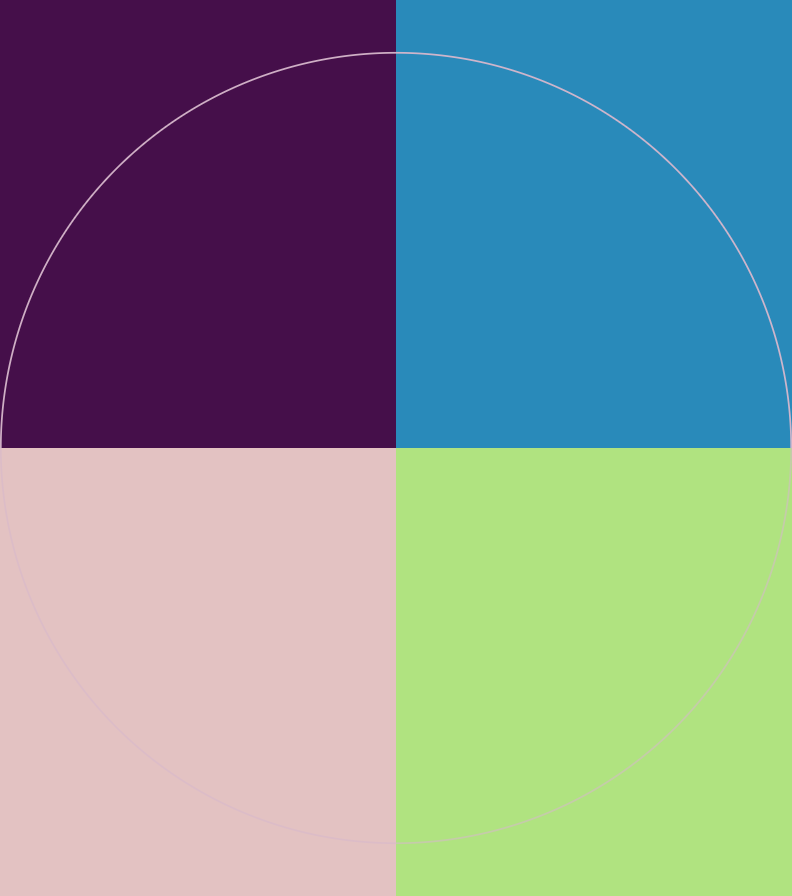
Give the GLSL for this background, as a Shadertoy shader.

```glsl
// Four flat colour quarters crossed by a thin, full-width ring.

const vec3 PLUM  = vec3(0.27, 0.06, 0.29);
const vec3 BLUE  = vec3(0.16, 0.54, 0.73);
const vec3 ROSE  = vec3(0.89, 0.76, 0.76);
const vec3 GREEN = vec3(0.69, 0.89, 0.50);
const vec3 LILAC = vec3(0.84, 0.72, 0.80);

// Lengths are in canvas widths, measured from the centre.
const float RING_RADIUS = 0.499;
const float RING_WIDTH  = 0.0022;
const float RING_ALPHA_TOP    = 0.95;
const float RING_ALPHA_BOTTOM = 0.55;

// Coverage of the positive side of a signed distance, one pixel soft.
float coverage(float dist, float pixel) {
    return clamp(dist / pixel + 0.5, 0.0, 1.0);
}

void mainImage(out vec4 fragColor, in vec2 fragCoord) {
    float pixel = 1.0 / iResolution.x;
    vec2 p = (fragCoord - 0.5 * iResolution.xy) * pixel;

    // Quarters
    float right = coverage(p.x, pixel);
    float top = coverage(p.y, pixel);
    vec3 color = mix(mix(ROSE, GREEN, right), mix(PLUM, BLUE, right), top);

    // Ring, fainter over the light lower half
    float ringDist = abs(length(p) - RING_RADIUS) - 0.5 * RING_WIDTH;
    float ringAlpha = mix(RING_ALPHA_BOTTOM, RING_ALPHA_TOP, top);
    color = mix(color, LILAC, ringAlpha * coverage(-ringDist, pixel));

    fragColor = vec4(color, 1.0);
}
```
